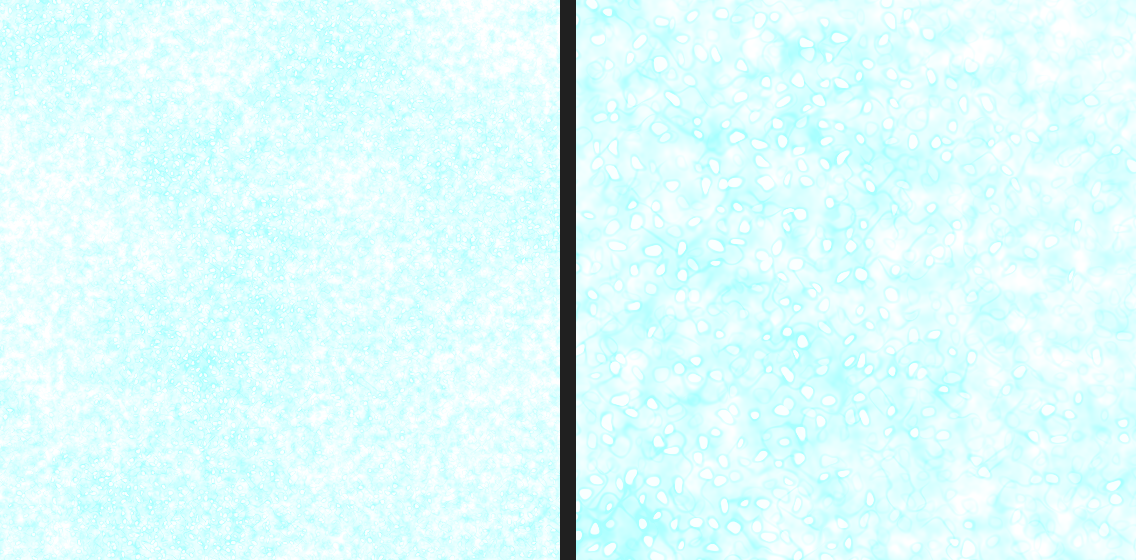
Left, the full canvas; right, a detail of the centre.
Give the GLSL for this texture, as a Shadertoy shader.

```glsl
// Pale cyan mottled paper: broad clouds of tint carry a fine blotchy grain,
// faint hairline contours and scattered white oval flecks with darker rims.
// Clouds, blotches and hairlines are value noise; flecks sit on a jittered grid.

const vec3 PAPER = vec3(1.0);
const vec3 INK = vec3(0.0, 1.0, 1.0);   // full tint, only used thinly
const float BASE_TINT = 0.088;
const float CLOUD_SCALE = 3.6;
const float CLOUD_TINT = 0.19;
const float BLOTCH_SCALE = 82.0;
const float BLOTCH_TINT = 0.31;
const float HAIRLINE_SCALE = 84.0;
const float HAIRLINE_TINT = 0.13;
const float FLECK_CELLS = 80.0;
const float FLECK_RADIUS = 0.23;        // in cells
const float RIM_WIDTH = 0.09;           // in cells
const float RIM_TINT = 0.11;
const mat2 OCTAVE_TURN = mat2(0.8, 0.6, -0.6, 0.8);

vec2 hash2(vec2 p) {
    vec3 q = fract(p.xyx * vec3(0.1031, 0.1030, 0.0973));
    q += dot(q, q.yzx + 33.33);
    return fract((q.xx + q.yz) * q.zy);
}

float valueNoise(vec2 p) {
    vec2 cell = floor(p), f = fract(p);
    f = f * f * (3.0 - 2.0 * f);
    float low = mix(hash2(cell).x, hash2(cell + vec2(1.0, 0.0)).x, f.x);
    float high = mix(hash2(cell + vec2(0.0, 1.0)).x, hash2(cell + 1.0).x, f.x);
    return mix(low, high, f.y);
}

// Layered noise, centred on zero.
float fbm(vec2 p, int octaves) {
    float sum = 0.0, total = 0.0, weight = 1.0;
    for (int i = 0; i < octaves; i++) {
        sum += weight * (valueNoise(p) - 0.5);
        total += weight;
        weight *= 0.55;
        p = OCTAVE_TURN * p * 2.03 + 17.3;
    }
    return sum / total;
}

// Thin broken curves along the middle level of a noise field.
float hairlines(vec2 p) {
    float level = abs(valueNoise(OCTAVE_TURN * p + 41.0) - 0.5);
    float patches = smoothstep(0.2, 0.7, valueNoise(p * 0.6 + 90.0));
    return patches * (1.0 - smoothstep(0.0, 0.11, level));
}

// Returns fleck cover in x and rim cover in y.
vec2 flecks(vec2 uv, float density, float pixel) {
    vec2 p = uv * FLECK_CELLS;
    p += 0.3 * (vec2(valueNoise(p * 1.9), valueNoise(p * 1.9 + 55.0)) - 0.5);
    float edge = 0.7 * pixel * FLECK_CELLS;
    vec2 cover = vec2(0.0);
    for (int y = -1; y <= 1; y++)
    for (int x = -1; x <= 1; x++) {
        vec2 cell = floor(p) + vec2(x, y);
        vec2 shape = hash2(cell + 211.0);
        vec2 fate = hash2(cell + 433.0);
        vec2 d = p - cell - 0.5 - 0.7 * (hash2(cell + 7.0) - 0.5);
        float angle = 6.2832 * shape.x;
        d = mat2(cos(angle), -sin(angle), sin(angle), cos(angle)) * d;
        float stretch = mix(1.0, 1.35, shape.y);
        d *= vec2(1.0 / stretch, stretch);
        float dist = length(d) - FLECK_RADIUS * mix(0.7, 1.2, fate.y);
        float strength = smoothstep(0.0, 0.45, density - fate.x);
        float fill = 1.0 - smoothstep(-edge, edge, dist);
        float rim = 1.0 - smoothstep(0.0, RIM_WIDTH + edge, abs(dist - 0.06));
        cover = max(cover, vec2(fill * strength, rim * mix(0.45, 1.0, strength)));
    }
    return cover;
}

void mainImage(out vec4 fragColor, in vec2 fragCoord) {
    float pixel = 1.0 / iResolution.y;
    vec2 uv = fragCoord * pixel;

    // Broad clouds and fine blotches
    float cloud = fbm(uv * CLOUD_SCALE + 12.7, 5);
    float blotch = fbm(uv * BLOTCH_SCALE + 130.0, 3);
    float tint = BASE_TINT + CLOUD_TINT * cloud + BLOTCH_TINT * blotch;

    // Two layers of hairlines, and flecks clearest where the tint is deep
    float lines = hairlines(uv * HAIRLINE_SCALE);
    lines = max(lines, hairlines(uv.yx * HAIRLINE_SCALE * 1.3 + 300.0));
    tint += HAIRLINE_TINT * lines * (0.75 + 1.5 * cloud);
    float density = clamp(0.5 + 2.0 * cloud, 0.1, 1.1);
    vec2 fleck = flecks(uv, density, pixel);
    tint += RIM_TINT * fleck.y * (1.0 - fleck.x);
    tint = mix(tint, 0.01, 0.9 * fleck.x);

    fragColor = vec4(mix(PAPER, INK, clamp(tint, 0.0, 0.34)), 1.0);
}
```
